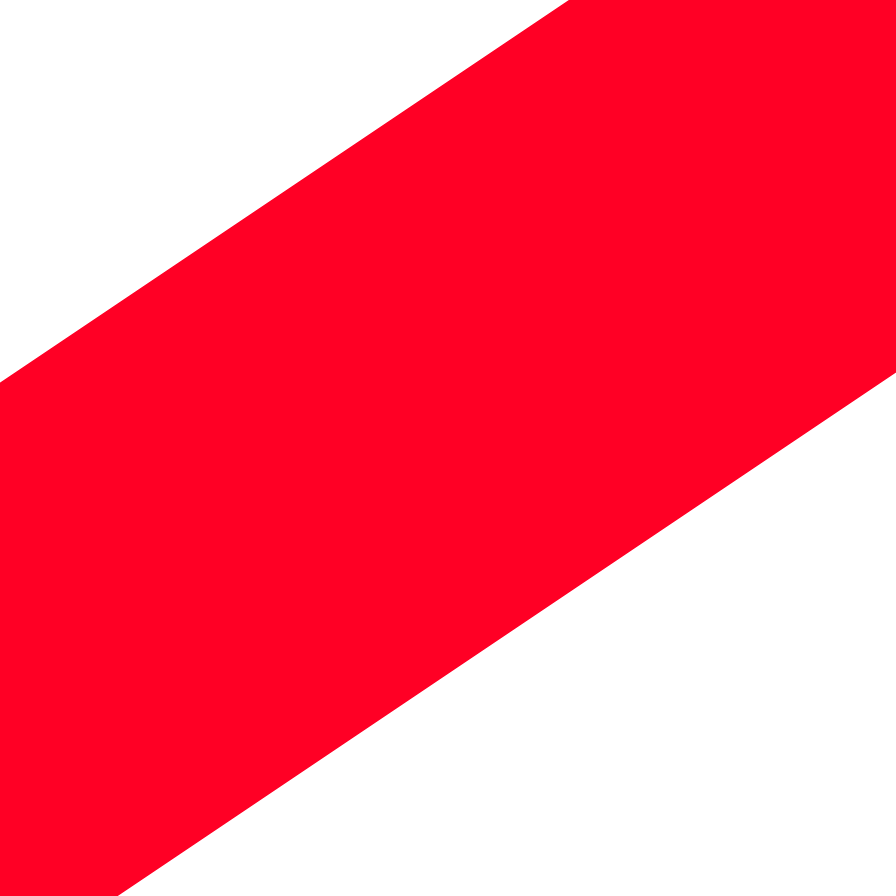
Reproduce this background procedurally as a Shadertoy shader.

```glsl
// A broad red diagonal band rising to the right across a white field.

// Signed distance to the band: negative inside, in canvas units
float bandDistance(vec2 p) {
    float slope = 0.6726;
    float height = p.y - slope * p.x - 0.2423;
    return (abs(height) - 0.3307) / length(vec2(slope, 1.0));
}

void mainImage(out vec4 fragColor, in vec2 fragCoord) {
    vec2 uv = fragCoord / iResolution.xy;
    float pixel = 1.0 / min(iResolution.x, iResolution.y);

    vec3 white = vec3(1.0);
    vec3 red = vec3(1.0, 0.0, 0.145);

    // Blend over about one pixel at both edges
    float coverage = 1.0 - smoothstep(-0.6 * pixel, 0.6 * pixel, bandDistance(uv));
    fragColor = vec4(mix(white, red, coverage), 1.0);
}
```
